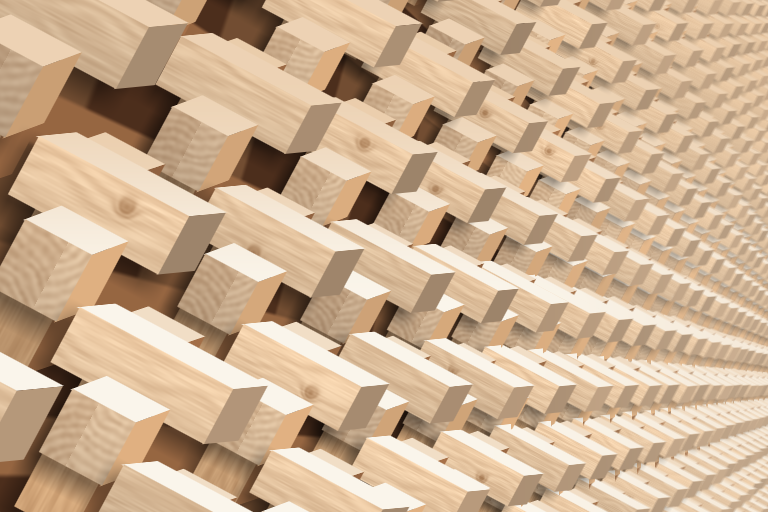
Write a WebGL 2 fragment shader that draws this pattern.

```glsl
#version 300 es
precision highp float;
// A wall of interlocked timber beams receding to a point beyond the right edge.
// Each lattice cell holds an upright, a rail and a stub end, painted as small
// boxes from far to near; columns are even in 1/depth, rows fan out from the point.
uniform vec2 u_resolution;
out vec4 fragColor;

const vec2 VANISH = vec2(1.738, 0.248);    // in canvas heights
const float COLUMN_RATE = 0.1587;          // change of 1/depth per column
const float ROW_STEP = 0.2;                // slope between rows
const float ROW_START = 0.135;
const float ROW_SHIFT = 0.22;              // column stagger per row
const float BEAM_SIZE = 0.095;             // beam width over depth
const vec2 RAIL_DIR = vec2(0.882, -0.471);
const vec2 UPRIGHT_DIR = vec2(0.471, 0.882);
const vec3 WHITE = vec3(0.98, 0.96, 0.92);
const vec3 LIGHT = vec3(0.91, 0.78, 0.635);
const vec3 TAN = vec3(0.85, 0.67, 0.49);
const vec3 GREY_TAN = vec3(0.68, 0.57, 0.46);
const vec3 BROWN = vec3(0.62, 0.42, 0.27);
const vec3 DARK = vec3(0.30, 0.18, 0.11);

float hash(vec2 p) {
  vec3 q = fract(vec3(p.xyx) * 0.1031);
  q += dot(q, q.yzx + 33.33);
  return fract((q.x + q.y) * q.z);
}

float noise(vec2 p) {
  vec2 i = floor(p), f = fract(p);
  f = f * f * (3.0 - 2.0 * f);
  return mix(mix(hash(i), hash(i + vec2(1, 0)), f.x),
             mix(hash(i + vec2(0, 1)), hash(i + vec2(1, 1)), f.x), f.y);
}

// Long grain with an occasional knot; p.x runs along the beam.
float longGrain(vec2 p, float seed) {
  vec2 knotAt = p - vec2(seed - 0.5, 0.5 * fract(seed * 7.0) - 0.25);
  float knot = exp(-60.0 * dot(knotAt, knotAt)) * step(0.65, fract(seed * 13.0));
  float wave = noise(vec2(p.x * 1.3, p.y * 3.0) + seed * 40.0);
  float rings = sin(p.y * 24.0 + wave * 9.0 + knot * 12.0);
  float fibre = noise(vec2(p.x * 3.0, p.y * 38.0) + seed * 90.0) - 0.5;
  return 0.035 * rings + 0.09 * fibre - 0.28 * knot;
}

// Growth rings seen on a cut end, in two glued halves.
float endGrain(vec2 p, float seed) {
  float board = step(0.0, p.x + 0.3 * (seed - 0.5));
  vec2 heart = vec2(seed - 0.5, board * 1.6 - 0.8);
  float rings = sin(length(p - heart) * 48.0 + noise(p * 5.0 + seed * 30.0) * 3.0);
  return 0.04 * rings + 0.07 * (board - 0.5) + 0.08 * (noise(p * 14.0) - 0.5);
}

float rectMask(vec2 p, vec2 halfSize, float soft) {
  vec2 m = clamp((halfSize - abs(p)) / soft + 0.5, 0.0, 1.0);
  return m.x * m.y;
}

// A box with its front face at the origin, pushed back along "back".
void paintBox(inout vec3 col, vec2 p, vec2 h, vec2 back, vec3 front, vec3 top,
              vec3 side, float seed, bool cutEnd, float soft, float detail) {
  col *= 1.0 - 0.38 * rectMask(p + vec2(0.06, 0.16), h + 0.06, 0.3 + soft);
  vec2 t = p - h;
  vec2 sideP = vec2(t.x - 0.5 * back.x, p.y - t.x * back.y / back.x);
  vec2 topP = vec2(p.x - t.y * back.x / back.y, t.y - 0.5 * back.y);
  col = mix(col, side, rectMask(sideP, vec2(0.5 * back.x + 0.02, h.y), soft));
  col = mix(col, top, rectMask(topP, vec2(h.x, 0.5 * back.y + 0.02), soft));
  float m = rectMask(p, h, soft);
  if (m > 0.0) {
    vec2 along = h.y > h.x ? p.yx : p;
    float g = cutEnd ? endGrain(p, seed) : longGrain(along, seed);
    vec3 wood = front * (1.0 + detail * g * vec3(0.8, 1.1, 1.4));
    col = mix(col, wood * (0.97 + 0.08 * p.y / h.y * 0.5), m);
  }
}

// Shaded beams deep inside the lattice.
vec3 innerLattice(float column, float row) {
  float u = abs(fract(column - 0.5 * row) - 0.5);
  float v = abs(fract(row + 0.15 * column) - 0.5);
  vec3 col = mix(DARK, BROWN * 0.72, 1.0 - smoothstep(0.2, 0.24, u));
  return mix(col, BROWN * 0.95, 1.0 - smoothstep(0.16, 0.2, v));
}

void main() {
  vec2 pos = gl_FragCoord.xy / u_resolution.y;
  float depth = max(VANISH.x - pos.x, 0.06);
  float column = 1.0 / (COLUMN_RATE * depth);
  float rowHere = ((pos.y - VANISH.y) / depth - ROW_START) / ROW_STEP;
  vec3 col = innerLattice(column + ROW_SHIFT * rowHere, rowHere);
  float sun = 0.25 + 0.75 * smoothstep(0.85, 0.4, pos.y);
  float blur = 1.2 / u_resolution.y + 0.003 * smoothstep(0.75, 0.25, depth);

  // Far columns first, upper rows first.
  for (int c = 6; c >= -6; c--) {
    float nearD = 1.0 / (COLUMN_RATE * max(column + float(c), 1.8));
    float row0 = floor(((pos.y - VANISH.y) / nearD - ROW_START) / ROW_STEP + 0.5);
    for (int r = 1; r >= -1; r--) {
      float j = row0 + float(r);
      float stagger = 0.8 - ROW_SHIFT * j;
      float i = floor(column - stagger + 0.5) + float(c);
      float n = i + stagger;
      if (n < 1.8) continue;
      float cellD = 1.0 / (COLUMN_RATE * n);
      float size = BEAM_SIZE * cellD;
      vec2 q = (pos - VANISH - cellD * vec2(-1.0, ROW_START + ROW_STEP * j)) / size;
      if (dot(q, q) > 10.0) continue;
      vec2 p = vec2(dot(q, RAIL_DIR), dot(q, UPRIGHT_DIR));
      float seed = hash(vec2(i, j) + 57.0), other = fract(seed * 17.0);
      float soft = blur / size, detail = smoothstep(0.02, 0.07, size);
      float tone = 0.9 + 0.17 * seed, tone2 = 0.93 + 0.12 * other;
      vec3 lit = mix(LIGHT, WHITE, sun);
      paintBox(col, p - vec2(0.0, 0.15), vec2(0.42, 1.3 + 0.12 * other), vec2(0.3, 0.32),
               TAN * tone, mix(LIGHT, lit, 0.5), BROWN * tone, seed, false, soft, detail);
      paintBox(col, p - vec2(0.25, 1.05), vec2(1.05 + 0.12 * seed, 0.41), vec2(0.36, 0.24),
               LIGHT * tone2, lit, GREY_TAN * tone, other, false, soft, detail);
      paintBox(col, p, vec2(0.47), vec2(0.3, 0.34), mix(GREY_TAN, LIGHT, 0.25 + 0.5 * other),
               lit, TAN * tone2, seed, true, soft, detail);
    }
  }
  // Pale haze with distance.
  col = mix(col, mix(LIGHT, WHITE, 0.3 * sun), 0.35 * smoothstep(0.8, 0.2, depth));
  fragColor = vec4(clamp(col, 0.0, 1.0), 1.0);
}
```
